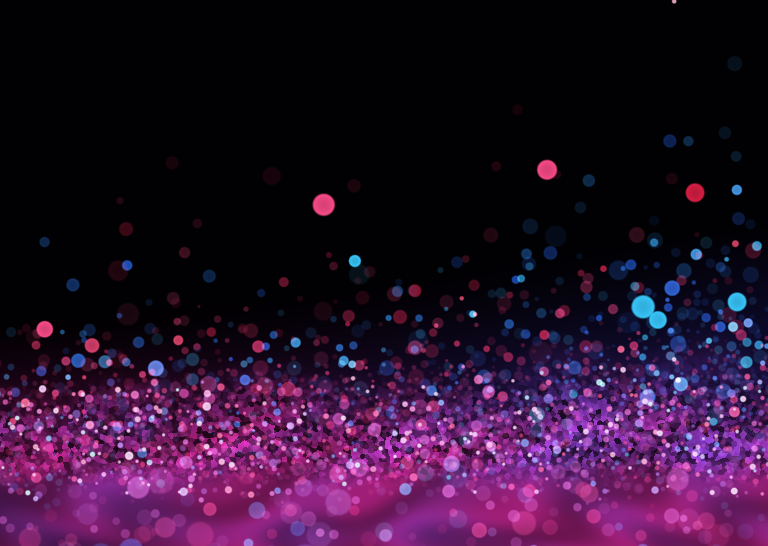
A WebGL 1 fragment shader for this background:

```glsl
precision highp float;
// Pink and blue bokeh lights rising from a bed of violet glitter into black.

uniform vec2 u_resolution;

const vec3 NIGHT   = vec3(0.003, 0.0, 0.008);
const vec3 MAGENTA = vec3(0.52, 0.10, 0.38);
const vec3 VIOLET  = vec3(0.36, 0.17, 0.56);
const vec3 WINE    = vec3(0.13, 0.02, 0.10);
const vec3 INDIGO  = vec3(0.06, 0.05, 0.20);
const vec3 RED     = vec3(0.86, 0.12, 0.27);
const vec3 PINK    = vec3(1.00, 0.30, 0.54);
const vec3 LILAC   = vec3(0.74, 0.40, 0.92);
const vec3 BLUE    = vec3(0.14, 0.38, 0.92);
const vec3 CYAN    = vec3(0.22, 0.80, 1.00);

const float MIDDLE = 0.7;       // x at the centre of the slope
const float RISE = 0.17;        // how much higher the lights reach on the right
const float EDGE_SOFTNESS = 0.13;
const float GRAIN_SCALE = 105.0;

vec4 hash4(vec2 p) {
  vec4 q = fract(p.xyxy * vec4(0.1031, 0.1030, 0.0973, 0.1099));
  q += dot(q, q.wzxy + 33.33);
  return fract((q.xxyz + q.yzzw) * q.zywx);
}

vec3 screen(vec3 base, vec3 light) {
  return base + light * (1.0 - min(base, 1.0));
}

// Height above the bed, tilted so that the upper cloud climbs to the right
float levelAt(vec2 p) {
  return p.y - RISE * (p.x - MIDDLE) * smoothstep(0.2, 0.55, p.y);
}

// Defocused light: soft edge and slightly brighter rim
float disc(vec2 p, vec2 centre, float radius) {
  float d = length(p - centre) / radius;
  float soft = max(EDGE_SOFTNESS, 1.0 / (radius * u_resolution.y));
  return (0.85 + 0.15 * min(d * d, 1.0)) * (1.0 - smoothstep(1.0 - soft, 1.0 + soft, d));
}

// Cool lights gather on the right, warm ones on the left
vec3 lightColour(vec2 p, float pick, float shade) {
  float aloft = smoothstep(0.18, 0.4, p.y);
  float coolShare = mix(0.3, mix(0.36, 0.68, smoothstep(0.4, 1.2, p.x)), aloft);
  vec3 cool = mix(BLUE, CYAN, shade * shade);
  vec3 warm = mix(RED, PINK, shade);
  vec3 colour = pick < coolShare ? cool : warm;
  return mix(colour, LILAC, 0.7 * (1.0 - aloft) * step(0.55, fract(pick * 7.0)));
}

// band: the lights fade in from x to y and out from z to w
// size: smallest and largest radius in cells; glow: dimmest and brightest
vec3 lights(vec2 p, float scale, float seed, vec4 band, vec2 size, vec2 glow, float fill) {
  vec3 sum = vec3(0.0);
  vec2 home = floor(p * scale);
  for (int j = -1; j <= 1; j++) {
    for (int i = -1; i <= 1; i++) {
      vec2 cell = home + vec2(float(i), float(j));
      vec4 place = hash4(cell + seed);
      vec4 look = hash4(cell + seed + 71.5);
      vec2 centre = (cell + 0.1 + 0.8 * place.xy) / scale;
      float level = levelAt(centre);
      float chance = fill * smoothstep(band.x, band.y, level)
                   * (1.0 - smoothstep(band.z, band.w, level));
      float radius = mix(size.x, size.y, place.z * sqrt(place.z)) / scale;
      float power = mix(glow.x, glow.y, look.x * look.x * look.x);
      vec3 colour = lightColour(centre, look.y, look.z);
      colour = mix(colour, vec3(1.0), 0.5 * smoothstep(0.8, 1.3, power));
      float lit = step(place.w, chance) * disc(p, centre, radius);
      sum = screen(sum, min(colour * power, 1.0) * lit);
    }
  }
  return sum;
}

// Cellular grain: a random shade for the nearest scattered flake
float flakes(vec2 p) {
  vec2 home = floor(p);
  float nearest = 9.0;
  float shade = 0.0;
  for (int j = -1; j <= 1; j++) {
    for (int i = -1; i <= 1; i++) {
      vec2 cell = home + vec2(float(i), float(j));
      vec4 h = hash4(cell + 17.0);
      vec2 offset = cell + h.xy - p;
      float d = dot(offset, offset);
      shade = d < nearest ? h.z : shade;
      nearest = min(nearest, d);
    }
  }
  return shade;
}

// Haze over the bed, with fine sparkling grain where it is in focus
vec3 bed(vec2 p) {
  float level = levelAt(p);
  float drift = 0.015 * sin(p.x * 9.0 + 1.0) + 0.01 * sin(p.x * 23.0);
  float ground = 1.0 - smoothstep(0.17, 0.35, level + drift);
  float side = smoothstep(0.1, 1.2, p.x);
  float patches = sin(p.x * 13.0 + 2.0 * sin(p.y * 17.0)) * sin(p.y * 24.0 + 3.0 * sin(p.x * 5.0));
  float cool = 0.2 + 0.55 * side * smoothstep(0.0, 0.25, p.y) + 0.35 * patches;
  vec3 haze = mix(MAGENTA, VIOLET, clamp(cool, 0.0, 1.0));
  haze *= 1.0 + 0.2 * sin(p.x * 19.0 - p.y * 31.0 + 2.0 * patches);
  haze *= 0.65 + 0.35 * smoothstep(0.0, 0.35, p.x + p.y);
  float focus = smoothstep(0.1, 0.18, p.y) * (1.0 - smoothstep(0.27, 0.38, p.y));
  haze *= 1.0 + focus * (1.3 * flakes(p * GRAIN_SCALE) - 0.75);
  vec3 dusk = mix(WINE, INDIGO, side) * (1.0 - smoothstep(0.22, 0.5, level));
  return NIGHT + mix(dusk, haze, ground);
}

void main() {
  vec2 p = gl_FragCoord.xy / u_resolution.y;
  vec3 c = bed(p);

  // Floating cloud, from large and faint to small and clear
  c = screen(c, lights(p, 11.0, 11.0, vec4(0.2, 0.3, 0.35, 0.85), vec2(0.1, 0.24), vec2(0.1, 0.4), 0.8));
  c = screen(c, lights(p, 16.0, 37.0, vec4(0.2, 0.3, 0.32, 0.75), vec2(0.1, 0.24), vec2(0.15, 1.1), 0.65));
  c = screen(c, lights(p, 23.0, 53.0, vec4(0.18, 0.26, 0.34, 0.58), vec2(0.12, 0.34), vec2(0.15, 1.0), 0.9));
  c = screen(c, lights(p, 34.0, 89.0, vec4(0.15, 0.22, 0.32, 0.52), vec2(0.12, 0.34), vec2(0.15, 1.1), 0.85));

  // Sharp glitter across the bed
  c = screen(c, lights(p, 44.0, 131.0, vec4(0.05, 0.14, 0.24, 0.37), vec2(0.12, 0.34), vec2(0.15, 1.35), 0.85));
  c = screen(c, lights(p, 75.0, 173.0, vec4(0.07, 0.15, 0.25, 0.36), vec2(0.18, 0.4), vec2(0.1, 1.35), 0.85));

  // Near lights, blurred along the bottom
  c = screen(c, lights(p, 14.0, 211.0, vec4(-0.2, -0.1, 0.04, 0.2), vec2(0.18, 0.38), vec2(0.2, 0.85), 0.75));
  c = screen(c, lights(p, 25.0, 251.0, vec4(-0.2, -0.1, 0.14, 0.28), vec2(0.16, 0.4), vec2(0.15, 0.95), 0.85));

  // Focal lights
  c = mix(c, PINK, disc(p, vec2(0.593, 0.625), 0.020));
  c = mix(c, PINK, disc(p, vec2(1.002, 0.689), 0.018));
  c = mix(c, RED,  disc(p, vec2(1.273, 0.647), 0.017));
  c = mix(c, PINK, disc(p, vec2(0.082, 0.397), 0.015));
  c = mix(c, CYAN, disc(p, vec2(0.650, 0.522), 0.011));
  c = mix(c, CYAN, disc(p, vec2(1.178, 0.438), 0.021));
  c = mix(c, CYAN, disc(p, vec2(1.205, 0.414), 0.016));
  c = mix(c, CYAN, disc(p, vec2(1.350, 0.447), 0.017));

  gl_FragColor = vec4(c, 1.0);
}
```
